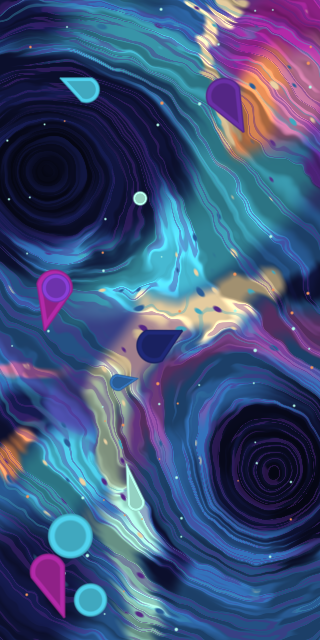
Reproduce this background procedurally as a WebGL 2 fragment shader.

```glsl
#version 300 es
precision highp float;
// Marbled cosmic paint: two dark vortices, bright streams between them, drops and stars.
uniform vec2 u_resolution;
out vec4 fragColor;

const vec3 NAVY = vec3(.065, .085, .25), BLUE = vec3(.16, .36, .59), TEAL = vec3(.25, .66, .75);
const vec3 VIOLET = vec3(.33, .15, .52), CREAM = vec3(.92, .82, .64), MINT = vec3(.58, .82, .76);
const vec3 PINK = vec3(.7, .42, .57), ORANGE = vec3(.95, .58, .36), MAGENTA = vec3(.56, .13, .53);
const vec2 EYE_A = vec2(.13, 1.47), EYE_B = vec2(.87, .52);

float hash(vec2 p) { return fract(sin(dot(p, vec2(127.1, 311.7))) * 43758.5); }

float noise(vec2 p) {
  vec2 i = floor(p), f = fract(p), e = vec2(1, 0);
  f = f * f * (3. - 2. * f);
  return mix(mix(hash(i), hash(i + e), f.x), mix(hash(i + e.yx), hash(i + 1.), f.x), f.y);
}

float fbm(vec2 p) {
  float sum = 0., amp = .5;
  for (int i = 0; i < 4; i++) { sum += amp * noise(p); p = p * 2.03 + 7.3; amp *= .5; }
  return sum;
}

float band(float x, float lo, float hi, float soft) {
  return smoothstep(lo - soft, lo + soft, x) * (1. - smoothstep(hi - soft, hi + soft, x));
}

// Soft tilted ellipse: center in xy, radii in zw
void wash(inout vec3 col, vec3 ink, vec2 p, vec4 e, float tilt) {
  float c = cos(tilt), s = sin(tilt);
  vec2 o = mat2(c, -s, s, c) * (p - e.xy) / e.zw;
  col = mix(col, ink, 1. - smoothstep(.5, 1.1, length(o)));
}

float taper(vec2 p, vec2 ab, float ra, float rb) {
  float h = clamp(dot(p, ab) / (dot(ab, ab) + 1e-6), 0., 1.);
  return length(p - h * ab) - mix(ra, rb, h);
}

// Soft stroke: start in xy, direction in zw
void ribbon(inout vec3 col, vec3 ink, vec2 p, vec4 s, float w) {
  col = mix(col, ink, 1. - smoothstep(-.5 * w, .5 * w, taper(p - s.xy, s.zw, w, w)));
}

// Glossy bead with a bright rim and a pointed tail
void drop(inout vec3 col, vec3 ink, vec2 p, vec2 center, vec2 tail, float r, float px) {
  float d = taper(p - center, tail, r, .08 * r);
  vec3 body = ink * (1. + .25 * band(d, -.3 * r, -.08 * r, .06 * r));
  col = mix(col, body, 1. - smoothstep(-px, px, d));
}

void bead(inout vec3 col, vec3 ink, vec2 p, vec3 c, float px) {
  drop(col, ink, p, c.xy, vec2(0), c.z, px);
}

vec3 backdrop(vec2 p) {
  vec3 col = BLUE;
  float ra = length((p - vec2(.1, 1.5)) / vec2(.48, .33)), rb = length(p - EYE_B);
  // Upper stream and hot corner
  col = mix(col, TEAL, band(ra, 1.02, 1.55, .1) * smoothstep(.05, .4, p.x));
  wash(col, NAVY, p, vec4(.02, 1.95, .25, .12), 0.);
  wash(col, MAGENTA, p, vec4(.95, 1.84, .32, .3), 0.);
  wash(col, PINK, p, vec4(.9, 1.68, .13, .25), -.6);
  wash(col, ORANGE, p, vec4(.79, 1.66, .09, .23), -.35);
  wash(col, TEAL, p, vec4(.77, 1.36, .24, .15), .6);
  wash(col, VIOLET, p, vec4(1, 1.44, .09, .13), 0.);
  wash(col, NAVY, p, vec4(1, 1.11, .22, .06), .3);
  wash(col, TEAL * 1.13, p, vec4(.53, 1.17, .3, .13), .35);
  // Left bank
  wash(col, NAVY, p, vec4(.03, .67, .16, .1), .3);
  wash(col, PINK, p, vec4(.07, .83, .2, .035), .15);
  wash(col, mix(BLUE, VIOLET, .5), p, vec4(.22, .73, .11, .16), -.4);
  wash(col, ORANGE, p, vec4(.03, .56, .06, .1), -.5);
  wash(col, TEAL, p, vec4(.18, .5, .14, .17), -.4);
  wash(col, NAVY, p, vec4(.07, .15, .27, .27), 0.);
  // Lower ring, then cream and mint currents
  col = mix(col, mix(VIOLET, PINK, .4), band(rb, .38, .49, .035) * smoothstep(.35, .7, p.y));
  wash(col, NAVY, p, vec4(.52, .3, .06, .17), .2);
  ribbon(col, CREAM, p, vec4(.6, 2, .15, -.02), .02);
  ribbon(col, CREAM, p, vec4(.67, 1.96, -.03, -.22), .022);
  ribbon(col, CREAM, p, vec4(.64, 1.74, .07, -.19), .018);
  ribbon(col, CREAM, p, vec4(.82, 1.09, -.32, -.09), .045);
  ribbon(col, CREAM, p, vec4(.49, .98, -.13, -.16), .065);
  ribbon(col, mix(CREAM, MINT, .6), p, vec4(.36, .8, 0, -.38), .06);
  ribbon(col, MINT, p, vec4(.37, .42, .09, -.4), .05);
  // Dark eyes
  col = mix(col, NAVY, 1. - smoothstep(.82, 1.07, ra));
  col = mix(col, NAVY * .8, 1. - smoothstep(.2, .31, rb));
  return mix(col, NAVY * .45, 1. - smoothstep(.05, .23, min(rb, length(p - EYE_A))));
}

// One fleck per grid cell, stretched along the flow, and one star
void scatter(inout vec3 col, vec2 p, vec2 dir, float cells, float px) {
  vec2 id = floor(p * cells), o = fract(p * cells) - .35 - .3 * vec2(hash(id), hash(id + 9.));
  float k = hash(id + 31.), r = mix(.05, .15, hash(id + 17.)), aa = px * cells;
  float d = length(vec2(dot(o, dir) * .5, dot(o, vec2(-dir.y, dir.x)))) - r;
  vec3 ink = k < .12 ? VIOLET : k < .24 ? BLUE : k < .34 ? TEAL : CREAM;
  float shown = step(k, .43) * smoothstep(.38, .52, dot(col, vec3(.33)));
  col = mix(col, ink, shown * (1. - smoothstep(-aa, aa, d)));
  ink = mix(ORANGE, MINT * 1.2, step(.4, hash(id + 2.)));
  col = mix(col, ink, step(.86, k) * (1. - smoothstep(-aa, aa, length(o) - r * .6)));
}

void main() {
  vec2 p = gl_FragCoord.xy / u_resolution * vec2(1, 2), a = p - EYE_A, b = p - EYE_B;
  float px = 1. / u_resolution.x, curl = fbm(p * 4.) - .5;
  // Strokes follow level sets of the vortex pair and drag colour edges along
  float aa = dot(a, a) + .01, bb = dot(b, b) + .01, psi = .5 * log(aa * bb);
  vec2 grad = a / aa + b / bb, dir = normalize(vec2(-grad.y, grad.x) + 1e-4);
  float wide = noise(vec2(psi * 14. + curl * 5., dot(p, vec2(3.5, 4))));
  float fine = noise(vec2(psi * 36. + curl * 11., dot(p, vec2(6, 5)) + 20.));
  float shift = (wide - .5) * .13 + (fine - .5) * .07;
  vec3 col = backdrop(p + grad / (length(grad) + .1) * shift + curl * .04);
  col *= mix(.8, 1.13, smoothstep(.38, .56, wide)) * mix(.86, 1.1, smoothstep(.42, .58, fine));
  col = mix(col, VIOLET, .4 * band(fine, .64, .8, .03) * smoothstep(.02, .1, aa));
  col = mix(col, TEAL, .35 * band(wide, .66, .74, .02) * smoothstep(.07, .2, min(aa, bb)));
  scatter(col, p, dir, 17., px);
  // Tailed drops and leaves
  drop(col, VIOLET, p, vec2(.7, 1.7), vec2(.06, -.11), .057, px);
  drop(col, NAVY * 1.5, p, vec2(.482, .92), vec2(.085, .045), .056, px);
  drop(col, BLUE, p, vec2(.37, .805), vec2(.06, .012), .027, px);
  drop(col, TEAL, p, vec2(.27, 1.72), vec2(-.08, .035), .042, px);
  drop(col, MINT, p, vec2(.425, .43), vec2(-.03, .12), .028, px);
  drop(col, MAGENTA, p, vec2(.17, 1.1), vec2(-.03, -.13), .058, px);
  drop(col, MAGENTA, p, vec2(.15, .213), vec2(.05, -.14), .057, px);
  // Round beads
  bead(col, VIOLET * 1.3, p, vec3(.175, 1.1, .045), px);
  bead(col, TEAL, p, vec3(.22, .325, .07), px);
  bead(col, TEAL, p, vec3(.283, .125, .052), px);
  bead(col, MINT, p, vec3(.438, 1.38, .022), px);
  fragColor = vec4(col, 1);
}
```
